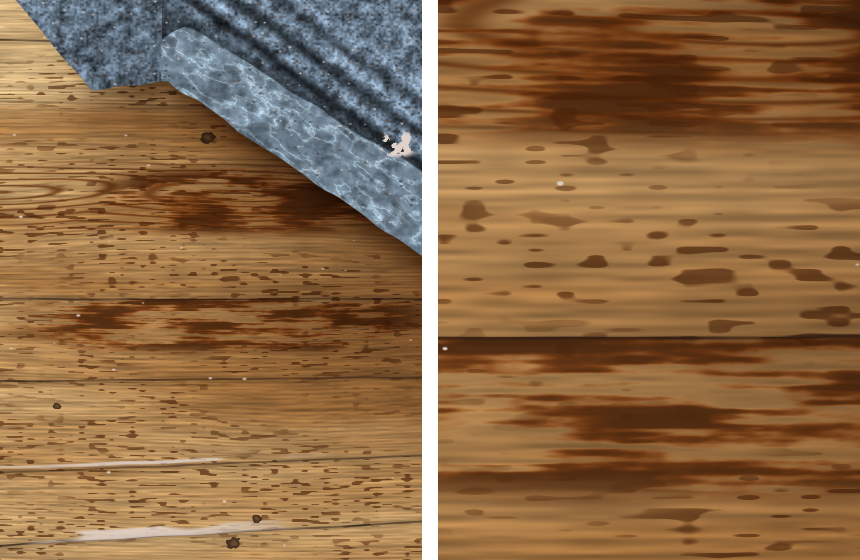
Left, the full canvas; right, a detail of the centre.
Write a WebGL 2 fragment shader that draws this texture.

```glsl
#version 300 es
precision highp float;
// Worn pine floorboards with a folded grey-blue felt blanket across the top corner.
uniform vec2 u_resolution;
out vec4 fragColor;
const vec3 HONEY = vec3(0.64, 0.45, 0.25), PALE = vec3(0.83, 0.70, 0.50);
const vec3 STAIN = vec3(0.35, 0.16, 0.04), SOOT = vec3(0.15, 0.10, 0.08);
const vec3 FELT = vec3(0.37, 0.43, 0.49), FELT_PALE = vec3(0.62, 0.71, 0.77);
const vec3 GLARE = vec3(0.88, 0.82, 0.79);

float hash(vec2 p) {
  return fract(sin(dot(p, vec2(127.1, 311.7))) * 43758.5);
}

float noise(vec2 p) {
  vec2 i = floor(p), f = fract(p);
  f = f * f * (3.0 - 2.0 * f);
  return mix(mix(hash(i), hash(i + vec2(1, 0)), f.x),
             mix(hash(i + vec2(0, 1)), hash(i + vec2(1, 1)), f.x), f.y);
}

float fbm(vec2 p) {
  float sum = 0.0, amp = 0.5;
  for (int i = 0; i < 5; i++) {
    sum += amp * noise(p);
    p = p * 2.03 + 17.3;
    amp *= 0.5;
  }
  return sum;
}

// Soft line of a given half width around d = 0
float stroke(float d, float halfWidth, float soft) {
  return 1.0 - smoothstep(halfWidth, halfWidth + soft, abs(d));
}

// Soft-sided patch centred in a box
float patchMask(vec2 p, vec2 centre, vec2 halfSize) {
  return 1.0 - smoothstep(0.5, 1.1, length(pow(abs(p - centre) / halfSize, vec2(1.6))));
}

// One randomly placed ellipse per cell, kept with the given chance
float flecks(vec2 p, vec2 cell, vec2 size, float chance, float soft) {
  vec2 id = floor(p / cell);
  vec2 jitter = 0.2 + 0.6 * vec2(hash(id + 3.1), hash(id + 9.1));
  vec2 d = (p - (id + jitter) * cell) / size;
  float r = (length(d) - 0.4 - hash(id + 4.7)) * min(size.x, size.y);
  return step(1.0 - chance, hash(id + 2.3)) * (1.0 - smoothstep(-soft, soft, r));
}

// Height of the blanket's hanging edge above each x
float blanketEdge(float x) {
  float right = min(0.84 + 0.1 * (x - 0.163), 0.859 - 0.69 * (x - 0.293));
  return max(0.84 - 1.17 * (x - 0.163), right) + 0.008 * (noise(vec2(x * 28.0, 3)) - 0.5);
}

vec3 wood(vec2 p, float px) {
  vec2 g = p + vec2(0, 0.012 * (noise(p * vec2(4, 9)) - 0.5));
  float fine = noise(g * vec2(9, 210)) * 0.55 + noise(g * vec2(35, 420)) * 0.45;
  float lines = 0.5 + 0.5 * sin(g.y * 850.0 + 9.0 * noise(g * vec2(3, 45)));
  float light = 1.1 * fbm(g * vec2(2, 18)) - 0.3 + 0.4 * smoothstep(0.3, 0.0, p.y)
              + 0.5 * smoothstep(0.79, 0.86, p.y) + 0.5 * (0.4 - p.x);
  vec3 col = mix(HONEY, PALE, clamp(light, 0.0, 1.0)) * (0.72 + 0.42 * fine + 0.1 * lines);
  // Long oval growth rings
  float oval = min(length(vec2(p.x * 0.11, g.y - 0.657)),
                   length(vec2(p.x * 0.11 - 0.048, g.y - 0.648)));
  float rings = pow(0.5 + 0.5 * sin(oval * 560.0 + 4.0 * noise(g * vec2(7, 40))), 5.0);
  col = mix(col, STAIN, 0.7 * rings * patchMask(p, vec2(0.36, 0.65), vec2(0.62, 0.07)));
  // Varnish stains broken up along the grain
  float streak = fbm(g * vec2(11, 45)) + 0.35 * (fine - 0.5) + 0.1 * (lines - 0.5);
  float stain = patchMask(p, vec2(0.41, 0.425), vec2(0.4, 0.06)) * step(p.y, 0.466)
              + patchMask(p, vec2(0.44, 0.64), vec2(0.29, 0.065));
  vec3 varnish = mix(STAIN * 1.5, STAIN * 0.75, smoothstep(0.4, 0.65, streak));
  col = mix(col, varnish, 0.85 * stain * smoothstep(0.36, 0.54, streak));
  // Fine worn scratches in drifts
  float drift = smoothstep(0.35, 0.65, fbm(p * vec2(4, 14) + 5.0));
  col = mix(col, STAIN * 0.8, 0.65 * drift * smoothstep(0.68, 0.82, noise(g * vec2(55, 260))));
  // Board joints (left height, slope, strength), the lowest two glossy
  vec3 joints[6] = vec3[6](vec3(0.928, -0.02, 0.7), vec3(0.818, -0.02, 0.25), vec3(0.466, 0, 0.75),
    vec3(0.319, 0.01, 0.7), vec3(0.156, 0.04, 0.6), vec3(0.026, 0.057, 0.9));
  for (int i = 0; i < 6; i++) {
    vec3 j = joints[i];
    float d = p.y - j.x - j.y * p.x + 0.002 * (noise(vec2(p.x * 14.0, i)) - 0.5);
    float broken = 0.45 + 0.55 * noise(vec2(p.x * 25.0, i + 40));
    col *= 1.0 - 0.15 * j.z * smoothstep(0.012, 0.0, abs(d));
    col = mix(col, SOOT, j.z * broken * stroke(d, 0.0003, 0.0008 + px));
    float gloss = i < 4 ? 0.0 : stroke(d - 0.008, 0.001 + 0.006 * float(i - 4), 0.004);
    gloss *= smoothstep(0.66, 0.3, p.x) * smoothstep(0.3, 0.5, noise(p * vec2(9, 45)));
    col = mix(col, GLARE, 0.85 * gloss);
  }
  // Knots (centre, radius) and paint crumbs
  vec3 knots[4] = vec3[4](vec3(0.371, 0.755, 0.01), vec3(0.101, 0.275, 0.006),
    vec3(0.417, 0.03, 0.01), vec3(0.458, 0.074, 0.007));
  for (int i = 0; i < 4; i++) {
    float r = length((p - knots[i].xy) * vec2(0.75, 1)) / knots[i].z + 0.5 * noise(p * 180.0) - 0.25;
    col = mix(col, SOOT, 0.8 * smoothstep(1.1, 0.85, r));
    col = mix(col, HONEY * 0.7, 0.8 * smoothstep(0.8, 0.2, r));
  }
  return mix(col, GLARE, flecks(p, vec2(0.06), vec2(0.0022, 0.0015), 0.16, px));
}

vec3 blanket(vec2 p, float px) {
  float along = p.y + 0.7 * p.x + 0.02 * (fbm(p * 9.0) - 0.5);
  float fuzz = fbm(p * 65.0);
  vec3 col = FELT * (0.05 + 1.4 * fuzz + 0.55 * noise(p * 230.0)) * (0.75 + 0.5 * fbm(p * 8.0));
  // Valleys and crests of the folds
  for (float i = 0.0; i < 3.0; i++) {
    float d = along - 1.235 - 0.055 * i;
    col *= 1.0 - (0.65 - 0.15 * i) * exp(-d * d * 7000.0);
    col *= 1.0 + 0.25 * exp(-pow(abs(d - 0.027) * 65.0, 2.0));
  }
  // Turned-over hem with pale wrinkled fibres
  float top = 0.95 - 0.62 * (p.x - 0.339) + 0.008 * (noise(p * 25.0) - 0.5);
  float left = 0.287 + 40.0 * pow(max(p.y - 0.92, 0.0), 2.0);
  float hem = smoothstep(-0.002, 0.003, min(top - p.y, p.x - left));
  float wrinkle = 1.0 - abs(2.0 * fbm(vec2(along * 50.0, (p.x - p.y) * 22.0)) - 1.0);
  vec3 hemCol = mix(FELT, FELT_PALE, 0.2 + 0.9 * pow(wrinkle, 9.0)) * (0.55 + 0.85 * fuzz);
  col *= 1.0 - 0.4 * smoothstep(0.03, 0.0, p.y - top) * step(0.29, p.x);
  col = mix(col, hemCol, hem);
  // Mixed threads, lint and a crumbled pale patch
  col = mix(col, STAIN, 0.35 * flecks(p, vec2(0.02), vec2(0.0025, 0.0016), 0.25, px));
  col = mix(col, SOOT, 0.5 * flecks(p, vec2(0.01), vec2(0.002, 0.0013), 0.35 - 0.25 * hem, px));
  float crumbs = patchMask(p, vec2(0.71, 0.742), vec2(0.035, 0.025)) * smoothstep(0.5, 0.6, fuzz);
  return mix(col, GLARE, max(crumbs, 0.8 * flecks(p, vec2(0.022), vec2(0.0016, 0.0012), 0.3, px)));
}

void main() {
  vec2 p = gl_FragCoord.xy / u_resolution.y;
  float px = 1.0 / u_resolution.y;
  float above = p.y - blanketEdge(p.x);
  // Warm shade under the blanket, fading across the floor
  float shade = exp(min(above, 0.0) / 0.07) * smoothstep(0.05, 0.3, p.x);
  shade = max(shade, 0.4 * smoothstep(0.2, 0.75, p.x) * smoothstep(0.05, 0.45, p.y));
  vec3 col = wood(p, px) * mix(vec3(1), vec3(0.42, 0.33, 0.24), shade);
  col = mix(col, blanket(p, px), smoothstep(-px, px, above));
  fragColor = vec4(clamp(col, 0.0, 1.0), 1.0);
}
```
